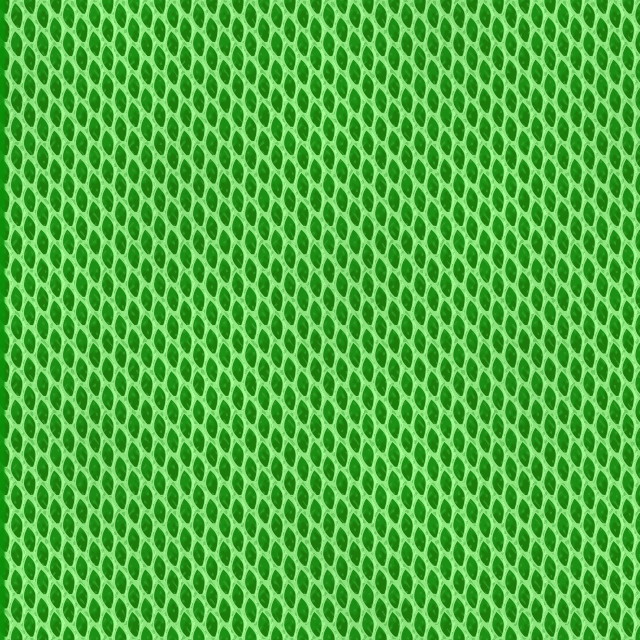
Reproduce this pattern procedurally as a Shadertoy shader.

```glsl
// Staggered columns of upright green scales on a pale, speckled mesh. Each is
// bounded by two bent flanks, with a tip at the upper left and a blunt foot;
// the nearest scale shades its own body, its crisp rim and the mesh around it.

const vec2 REPEATS = vec2(49.2, 22.6);   // columns across, scales down
const vec2 PHASE = vec2(0.28, 0.55);     // scale centre within its cell
const float CELL_HEIGHT = 2.18;          // in column widths
const float HALF_HEIGHT = 0.94;

const vec3 DEEP = vec3(0.11, 0.48, 0.04);
const vec3 LEAF = vec3(0.11, 0.56, 0.08);
const vec3 WORN = vec3(0.22, 0.61, 0.16);
const vec3 SHADE = vec3(0.40, 0.78, 0.35);
const vec3 MESH = vec3(0.55, 0.90, 0.49);
const vec3 GLINT = vec3(0.66, 1.00, 0.60);
const vec3 SELVEDGE = vec3(0.04, 0.56, 0.03);

float hash(vec2 p) {
    return fract(sin(dot(p, vec2(127.1, 311.7))) * 4375.5);
}

// Layered sines, -1 to 1
float mottle(vec2 p) {
    float a = sin(p.x * 11.3 + 1.7 * sin(p.y * 5.1));
    float b = sin(p.y * 9.1 + 1.9 * sin(p.x * 6.3));
    return 0.5 * (a + b);
}

// Distance to one side: a flank at x = reach, bent inward along y.
// The bend differs above and below the centre.
float flankDistance(float x, float s, float reach, float bendUp, float bendDown) {
    float bend = s > 0.0 ? bendUp : bendDown;
    float slope = 2.0 * bend * s / HALF_HEIGHT;
    return (x - reach + bend * s * s) / sqrt(1.0 + slope * slope);
}

// Approximate signed distance to one scale centred on the origin, y up
float scaleDistance(vec2 p) {
    float s = p.y / HALF_HEIGHT;
    float right = flankDistance(p.x, s, 0.44, 0.54, 0.18);
    float left = flankDistance(-p.x, s, 0.43, 0.30, 0.50);
    return max(max(left, right), abs(p.y) - HALF_HEIGHT);
}

// Nearest scale: xy = position relative to it, z = distance, w = random value
vec4 nearestScale(vec2 grid) {
    vec4 best = vec4(0.0, 0.0, 1e3, 0.0);
    float home = floor(grid.x - PHASE.x + 0.5);
    for (int i = -1; i <= 1; i++) {
        float column = home + float(i);
        float stagger = 0.5 * mod(column + 1.0, 2.0);
        float y = grid.y - PHASE.y - stagger;
        float row = floor(y + 0.5);
        vec2 p = vec2(grid.x - PHASE.x - column, (row - y) * CELL_HEIGHT);
        float d = scaleDistance(p);
        if (d < best.z) best = vec4(p, d, hash(vec2(column, row)));
    }
    return best;
}

// Scale body: deep foot, fresher tip and left side, a few worn flecks
vec3 scaleColor(vec2 p, float seed, float grain) {
    float fresh = 0.5 * p.y - 0.5 * p.x + 0.4 * (seed - 0.5) + 0.25 * grain;
    vec3 color = mix(DEEP, LEAF, smoothstep(-0.25, 0.15, fresh));
    return mix(color, WORN, 0.7 * smoothstep(0.5, 0.85, grain));
}

// Pale mesh: shaded speckles, with a bright thread beside the right flank
vec3 meshColor(vec2 p, float d, float grain) {
    float speckle = smoothstep(0.1, 0.5, grain) * smoothstep(0.06, 0.13, d);
    vec3 color = mix(MESH, SHADE, 0.9 * speckle);
    float thread = smoothstep(0.04, 0.09, d) * smoothstep(0.2, 0.45, p.x);
    return mix(color, GLINT, 0.8 * thread * (1.0 - 0.5 * speckle));
}

// Slow change of tone over many repeats
float tone(vec2 uv) {
    float waves = sin(uv.x * 19.0 + 2.0 * sin(uv.y * 5.0)) + sin(uv.y * 13.0 + uv.x * 7.0);
    return 1.0 + 0.01 * waves;
}

void mainImage(out vec4 fragColor, in vec2 fragCoord) {
    vec2 uv = fragCoord / iResolution.xy;
    vec2 grid = vec2(uv.x, 1.0 - uv.y) * REPEATS;
    vec4 cell = nearestScale(grid);
    float grain = mottle(grid * vec2(1.0, CELL_HEIGHT));

    // Crisp rim, never narrower than a pixel
    float soft = max(0.045, 0.55 * REPEATS.x / iResolution.x);
    float cover = 1.0 - smoothstep(-soft, soft, cell.z);
    vec3 color = mix(meshColor(cell.xy, cell.z, grain),
                     scaleColor(cell.xy, cell.w, grain), cover);
    color *= tone(uv);

    // Green strip down the left border
    float strip = 1.0 - smoothstep(0.005, 0.010, uv.x);
    color = mix(color, SELVEDGE, 0.9 * strip);
    fragColor = vec4(color, 1.0);
}
```
